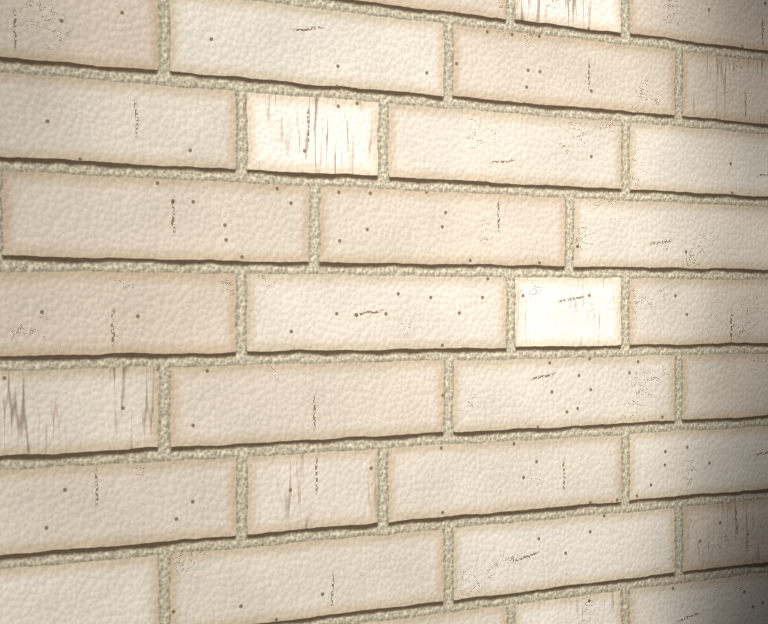
Reproduce this texture procedurally as a Shadertoy shader.

```glsl
float hash(vec2 p) {
    return fract(sin(dot(p, vec2(127.1, 311.7))) * 43758.5);
}

// Cellular noise: distance to the nearest jittered point
float cells(vec2 p) {
    vec2 cell = floor(p);
    float nearest = 2.0;
    for (int j = -1; j <= 1; j++)
        for (int i = -1; i <= 1; i++) {
            vec2 c = cell + vec2(i, j);
            vec2 point = c + vec2(hash(c), hash(c + 37.3));
            nearest = min(nearest, distance(p, point));
        }
    return nearest;
}

// Layered sines, about -1 to 1
float waves(vec2 p) {
    float sum = 0.0, amp = 0.5;
    for (int i = 0; i < 4; i++) {
        sum += amp * sin(p.x + 1.7 * sin(p.y)) * cos(p.y + 1.3 * sin(p.x * 0.7));
        p = mat2(1.5, 1.2, -1.2, 1.5) * p + 2.3;
        amp *= 0.6;
    }
    return sum;
}

// Left and right joints of the brick at x, in header widths
vec2 brickSpan(float row, float x) {
    if (mod(row, 2.0) > 0.5) {
        float shift = row == 1.0 ? 0.0 : 1.0;
        float left = floor((x - shift) / 2.0) * 2.0 + shift;
        return vec2(left, left + 2.0);
    }
    float group = floor((x + 0.5) / 5.0) * 5.0 - 0.5;
    float split = mod(row, 4.0) < 1.0 ? 3.0 : 4.0;
    float t = x - group;
    return group + (t < 2.0 ? vec2(0, 2) : t < split ? vec2(2, split) : vec2(split, 5));
}

void mainImage(out vec4 fragColor, in vec2 fragCoord) {
    vec2 uv = fragCoord / iResolution.y;

    // Wall receding to the right, in course heights, rows counted downward
    float scale = 0.1598 - 0.0348 * uv.x;
    vec2 wall = vec2(uv.x / scale + 0.045, (0.511 - uv.y) / scale + 2.4);
    float aa = 1.0 / (iResolution.y * scale);

    // Brick under this point
    float row = floor(wall.y);
    vec2 span = brickSpan(row, wall.x / 1.793) * 1.793;
    float id = hash(vec2(span.x * 3.1, row));
    vec2 halfSize = vec2((span.y - span.x) * 0.5 - 0.07, 0.427);
    vec2 local = wall - vec2((span.x + span.y) * 0.5, row + 0.485);
    vec2 ragged = 0.018 * vec2(waves(wall * 5.0), waves(wall * vec2(3.5, 1.0) + id * 20.0));
    vec2 side = abs(local + ragged) - halfSize + 0.02;
    float d = length(max(side, 0.0)) + min(max(side.x, side.y), 0.0) - 0.02;
    float inside = 1.0 - smoothstep(-aa, aa, d);

    // Embossed grain and broad blotches
    float grain = cells(wall * 15.0) - cells(wall * 15.0 + vec2(0.25, 0.35));
    float fine = cells(wall * 26.0);
    float blotch = waves(wall * 2.3 + id * 30.0);

    // Brick face
    vec3 face = mix(vec3(0.89, 0.825, 0.745), vec3(0.94, 0.90, 0.83), id);
    bool header = span.y - span.x < 2.5;
    bool streaky = header || (row == 3.0 && span.x < 0.0)
        || (mod(row, 6.0) == 5.0 && span.x > 8.0);
    if (header) face = mix(face, vec3(1.03, 0.99, 0.93), row < 3.0 ? 0.9 : 0.3);
    face *= 1.0 + 0.035 * blotch + 0.10 * grain + 0.05 * (fine - 0.45);
    if (streaky) {
        float streak = cells(wall * vec2(19.0, 1.8) + id * 9.0);
        float patchy = smoothstep(-0.3, 0.5, waves(wall * vec2(4.0, 1.5) + id * 7.0));
        face *= 1.0 - vec3(0.25, 0.29, 0.32) * patchy * smoothstep(0.45, 0.85, streak);
    }
    face *= mix(vec3(1.0), vec3(0.93, 0.89, 0.83), smoothstep(-0.16, 0.0, d));

    // Flaked ridges, pits and a hairline crack
    float ridge = 1.0 - smoothstep(0.015, 0.05 + aa, abs(waves(wall * vec2(7.0, 13.0))));
    ridge *= smoothstep(0.35, 0.65, waves(wall * 1.9 + 4.0 + id * 11.0));
    vec2 pitCell = floor(wall * 5.0);
    vec2 pitAt = 0.3 + 0.4 * vec2(hash(pitCell + 5.0), hash(pitCell + 9.0));
    float pit = step(0.94, hash(pitCell))
        * (1.0 - smoothstep(0.01, 0.02 + aa, distance(fract(wall * 5.0), pitAt) / 5.0));
    vec2 crack = local - (vec2(hash(vec2(id, 2.0)), hash(vec2(id, 5.0))) - 0.5) * halfSize;
    if (id > 0.6) crack = vec2(crack.y + crack.x * 0.15, crack.x);
    crack.x += 0.02 * waves(wall * 12.0);
    float hairline = (1.0 - smoothstep(0.004, 0.012 + aa, abs(crack.x)))
        * (1.0 - smoothstep(0.12, 0.25, abs(crack.y))) * smoothstep(0.2, 0.55, fine);
    face = mix(face, vec3(0.48, 0.38, 0.28),
        clamp(0.38 * ridge + 0.75 * pit + 0.7 * hairline, 0.0, 0.85));

    // Sandy mortar, shaded close to the bricks
    vec3 mortar = vec3(0.85, 0.80, 0.69) * (0.84 + 0.28 * fine + 0.22 * grain);
    mortar *= 0.85 + 0.15 * smoothstep(0.0, 0.06, d);
    float below = local.y + ragged.y - halfSize.y;
    float depth = 0.045 + 0.02 * waves(wall * vec2(4.0, 0.5) + id * 8.0);
    float shadow = smoothstep(-0.015, 0.005, below) * (1.0 - smoothstep(depth - 0.02, depth + 0.025, below))
        * (1.0 - smoothstep(-0.02, 0.02, side.x - 0.02));
    mortar = mix(mortar, vec3(0.36, 0.29, 0.22), 0.88 * shadow);

    // Warm glow right of centre, falling off toward the edges
    vec2 fromGlow = uv - vec2(0.78, 0.66);
    float light = 0.89 + 0.20 * exp(-3.2 * dot(fromGlow, fromGlow));
    light *= 1.0 - 0.10 * smoothstep(0.22, 0.0, uv.x) * smoothstep(0.3, 1.0, uv.y);
    float corner = abs(uv.y - 0.62);
    light *= 1.0 - smoothstep(1.0, 1.25, uv.x) * (0.22 + 0.55 * corner);
    light *= 1.0 - 0.2 * smoothstep(0.85, 1.25, uv.x) * smoothstep(0.35, 0.0, uv.y);

    fragColor = vec4(clamp(mix(mortar, face, inside) * light, 0.0, 1.0), 1.0);
}
```
